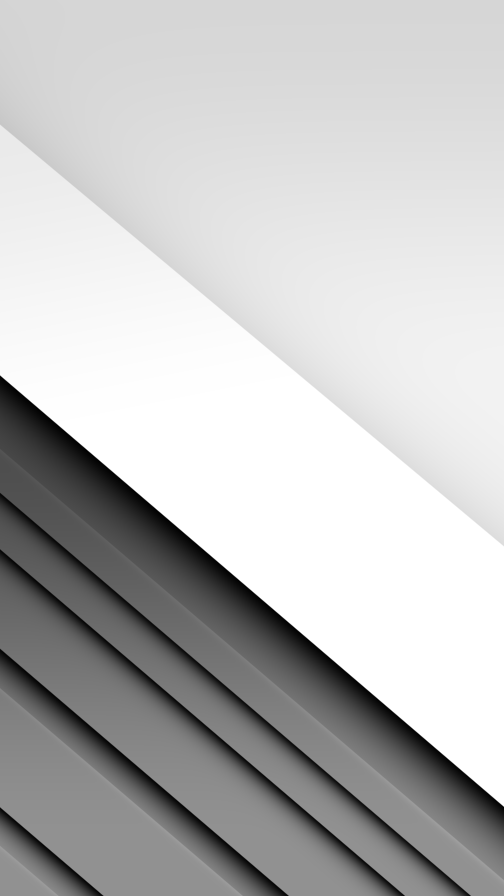
A Shadertoy shader for this background:

```glsl
// Diagonal layered panels: pale sheets above a stack of dark grey slats.

// Lengths are in canvas heights; edges are named by where they meet the left side.
const float ASPECT = 0.5625;
const float SHEET_EDGE = 0.139;
const float SHEET_SLOPE = 0.837;
const float SLAT_SLOPE = 0.856;

const float BACK_TOP = 0.84;
const float BACK_LOW = 0.955;
const float SHEET_TOP = 0.915;
const float SHEET_LOW = 1.0;
const float SLAT_TOP = 0.30;
const float SLAT_LOW = 0.57;

const float BACK_SHADOW = 0.09;
const float BACK_SHADOW_WIDTH = 0.055;
const float SHADOW_FALLOFF = 1.3;

// Each slat: edge position, shadow width, shadow depth (negative is a lit rim).
const int SLAT_COUNT = 8;
const vec3 SLATS[SLAT_COUNT] = vec3[](
    vec3(0.419, 0.040, 0.98),
    vec3(0.501, 0.005, -0.10),
    vec3(0.550, 0.014, 0.95),
    vec3(0.613, 0.015, 0.97),
    vec3(0.724, 0.024, 0.98),
    vec3(0.768, 0.004, -0.08),
    vec3(0.901, 0.020, 0.98),
    vec3(0.944, 0.004, -0.08));

// Coverage below an edge, smoothed over about one pixel.
float below(float dist) {
    float soft = 1.0 / iResolution.y;
    return smoothstep(-soft, soft, dist);
}

// Rear surface, shaded where the sheet casts its shadow.
float backTone(float depth, float sheetDist) {
    float tone = mix(BACK_TOP, BACK_LOW, smoothstep(0.0, 0.45, depth));
    float gap = max(-sheetDist, 0.0);
    return tone - BACK_SHADOW * exp(-gap / BACK_SHADOW_WIDTH);
}

// Bright front sheet, lighter towards the lower right.
float sheetTone(vec2 p) {
    return mix(SHEET_TOP, SHEET_LOW, smoothstep(0.12, 0.52, p.y + 0.2 * p.x));
}

// Slats overlap in order, each shaded by the one above it.
float addSlats(float tone, vec2 p) {
    float base = mix(SLAT_TOP, SLAT_LOW, smoothstep(0.48, 0.95, p.y));
    float across = p.y - SLAT_SLOPE * p.x;
    for (int i = 0; i < SLAT_COUNT; i++) {
        vec3 slat = SLATS[i];
        float dist = across - slat.x;
        float shadow = exp(-pow(max(dist, 0.0) / slat.y, SHADOW_FALLOFF));
        tone = mix(tone, base * (1.0 - slat.z * shadow), below(dist));
    }
    return tone;
}

void mainImage(out vec4 fragColor, in vec2 fragCoord) {
    // Measure downwards from the top left corner.
    vec2 uv = fragCoord / iResolution.xy;
    vec2 p = vec2(uv.x * ASPECT, 1.0 - uv.y);

    float sheetDist = p.y - SHEET_SLOPE * p.x - SHEET_EDGE;
    float tone = mix(backTone(p.y, sheetDist), sheetTone(p), below(sheetDist));
    tone = addSlats(tone, p);

    fragColor = vec4(vec3(tone), 1.0);
}
```
